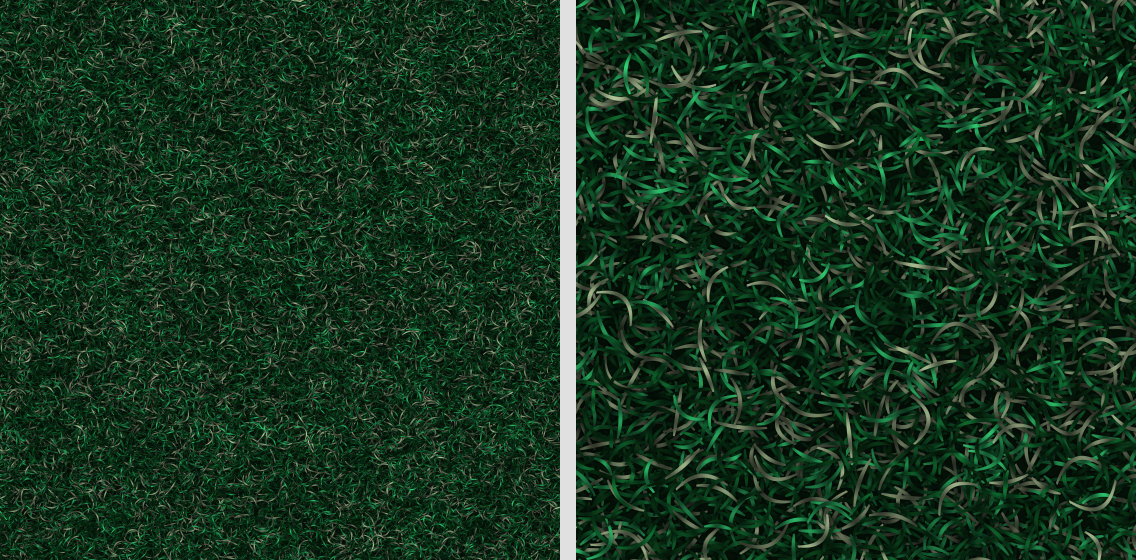
Left: the whole. Right: its middle third, enlarged.
This texture is drawn by a Shadertoy shader. Its source:

```glsl
// Dense green felt carpet: short curled fibres, glossy green and tan, over dark gaps.

const int LAYERS = 12;
const float CELLS = 56.0;            // fibre cells across the canvas
const float HALF_WIDTH = 0.0011;     // fibre half width in canvas units
const float SHADOW_REACH = 0.0030;

const vec3 GAP = vec3(0.014, 0.070, 0.030);
const vec3 DEEP_GREEN = vec3(0.030, 0.175, 0.070);
const vec3 MID_GREEN = vec3(0.045, 0.300, 0.135);
const vec3 BRIGHT_GREEN = vec3(0.120, 0.500, 0.280);
const vec3 TAN = vec3(0.430, 0.480, 0.370);

vec4 hash4(vec2 p) {
    vec4 q = fract(p.xyxy * vec4(0.1031, 0.1030, 0.0973, 0.1099));
    q += dot(q, q.wzxy + 33.33);
    return fract((q.xxyz + q.yzzw) * q.zywx);
}

// Soft distance to the nearest scattered point, about 0 to 1
float cellular(vec2 p) {
    vec2 id = floor(p);
    float sum = 0.0;
    for (int y = -1; y <= 1; y++)
    for (int x = -1; x <= 1; x++) {
        vec2 cell = id + vec2(x, y);
        vec2 offset = cell + hash4(cell + 7.0).xy - p;
        sum += exp(-6.0 * dot(offset, offset));
    }
    return clamp(1.0 - 0.6 * sum, 0.0, 1.0);
}

vec3 fibreColor(float pick, float tint) {
    vec3 color = DEEP_GREEN;
    color = mix(color, MID_GREEN, step(0.32, pick));
    color = mix(color, BRIGHT_GREEN, step(0.63, pick));
    color = mix(color, TAN, step(0.84, pick));
    return color * mix(0.75, 1.2, tint);
}

// x: distance to a bent strand, y: position along it from -1 to 1
vec2 strand(vec2 p, float angle, float halfLength, float bend) {
    float c = cos(angle), s = sin(angle);
    vec2 q = vec2(c * p.x + s * p.y, c * p.y - s * p.x);
    float x = clamp(q.x, -halfLength, halfLength);
    float slope = 2.0 * bend * x;
    float across = (q.y - bend * x * x) / sqrt(1.0 + slope * slope);
    return vec2(length(vec2(q.x - x, across)), x / halfLength);
}

// Lays one layer of fibres, with their soft shadows, over the color below
vec3 layFibres(vec3 below, vec2 uv, float layer, float light, float pixel) {
    vec2 p = uv * CELLS + layer * vec2(0.37, 0.61);
    vec2 id = floor(p);
    vec3 color = below;
    for (int y = -1; y <= 1; y++)
    for (int x = -1; x <= 1; x++) {
        vec2 cell = id + vec2(x, y);
        vec4 place = hash4(cell + layer * 71.3);
        vec4 look = hash4(cell + layer * 37.9 + 150.0);

        // Slightly more strands lie flat than upright
        float angle = 3.1416 * (place.z - 0.04 * sin(6.2832 * place.z));
        float isTan = step(0.84, look.x);
        float halfLength = mix(0.35, 0.75, place.w) + 0.15 * isTan;
        float bend = (look.y - 0.5) * 1.8;
        vec2 center = cell + mix(vec2(0.12), vec2(0.88), place.xy);
        vec2 s = strand(p - center, angle, halfLength, bend);

        float dist = s.x / CELLS;
        float width = HALF_WIDTH * mix(1.1, 0.55, s.y * s.y);
        float cover = clamp((width - dist) / pixel + 0.5, 0.0, 1.0);
        float shadow = 1.0 - smoothstep(0.0, SHADOW_REACH, dist);
        float gloss = 0.88 + 0.30 * sin(s.y * 4.0 + look.w * 6.2832);

        color *= 1.0 - 0.26 * shadow;
        color = mix(color, fibreColor(look.x, look.z) * gloss * light, cover);
    }
    return color;
}

void mainImage(out vec4 fragColor, in vec2 fragCoord) {
    vec2 uv = fragCoord / iResolution.y;
    float pixel = 1.0 / iResolution.y;

    // Fibre layers brighten from the backing up to the surface
    vec3 color = GAP;
    for (int i = 0; i < LAYERS; i++) {
        float height = float(i) / float(LAYERS - 1);
        color = layFibres(color, uv, float(i) + 1.0, mix(0.60, 1.15, height), pixel);
    }

    // Tufts and hollows in the pile
    float hollow = 0.6 * cellular(uv * 26.0) + 0.4 * cellular(uv * 9.0 + 4.0);
    color *= mix(1.22, 0.78, hollow);

    fragColor = vec4(max(color, GAP * 0.6), 1.0);
}
```
